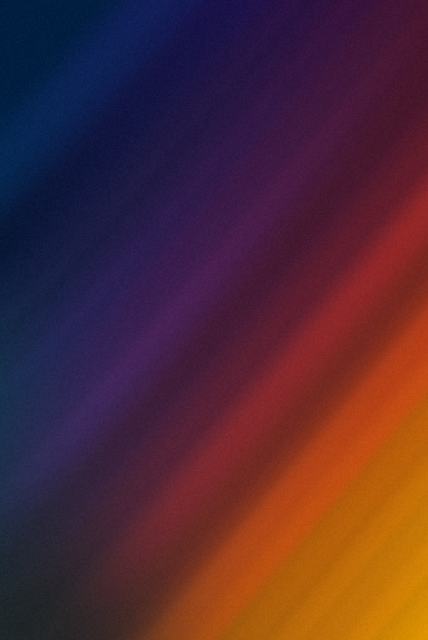
This background is drawn by a Shadertoy shader. Its source:

```glsl
float hash(vec2 p) {
    vec3 q = fract(vec3(p.xyx) * 0.1031);
    q += dot(q, q.yzx + 33.33);
    return fract((q.x + q.y) * q.z);
}

float smoothNoise(float x) {
    float cell = floor(x);
    float blend = smoothstep(0.0, 1.0, x - cell);
    return mix(hash(vec2(cell, 7.0)), hash(vec2(cell + 1.0, 7.0)), blend);
}

// position: x is the depth across the bands, y runs along each band
void addBand(inout vec3 color, vec2 position, float start, float end, vec3 lower, vec3 upper) {
    vec3 bandColor = mix(lower, upper, position.y);
    color = mix(color, bandColor, smoothstep(start, end, position.x));
}

void mainImage(out vec4 fragColor, in vec2 fragCoord) {
    vec2 uv = fragCoord / iResolution.xy;
    float down = 1.0 - uv.y;

    // Slanted coordinates, bending slightly at the left
    float depth = down + 0.8 * uv.x + 0.045 * exp(-4.0 * uv.x);
    float left = max(0.0, (depth - 1.0) / 0.8);
    float right = min(1.0, depth / 0.8);
    float along = clamp((uv.x - left) / max(right - left, 0.05), 0.0, 1.0);
    vec2 position = vec2(depth, along);

    // Blue and indigo bands
    vec3 color = vec3(0.0, 0.115, 0.25);
    addBand(color, position, 0.19, 0.30, vec3(0.02, 0.155, 0.32), vec3(0.075, 0.115, 0.35));
    addBand(color, position, 0.31, 0.43, vec3(0.03, 0.09, 0.21), vec3(0.10, 0.07, 0.29));
    addBand(color, position, 0.43, 0.57, vec3(0.08, 0.13, 0.27), vec3(0.165, 0.07, 0.255));
    addBand(color, position, 0.57, 0.67, vec3(0.14, 0.14, 0.36), vec3(0.215, 0.07, 0.23));

    // Violet and maroon bands
    addBand(color, position, 0.67, 0.75, vec3(0.20, 0.13, 0.37), vec3(0.25, 0.08, 0.20));
    addBand(color, position, 0.75, 0.83, vec3(0.29, 0.15, 0.43), vec3(0.28, 0.085, 0.18));
    addBand(color, position, 0.84, 0.93, vec3(0.26, 0.12, 0.26), vec3(0.285, 0.087, 0.165));
    addBand(color, position, 0.94, 1.04, vec3(0.36, 0.14, 0.24), vec3(0.39, 0.11, 0.165));

    // Red and orange bands
    addBand(color, position, 1.04, 1.13, vec3(0.49, 0.16, 0.19), vec3(0.58, 0.15, 0.15));
    addBand(color, position, 1.135, 1.21, vec3(0.45, 0.17, 0.13), vec3(0.465, 0.15, 0.12));
    addBand(color, position, 1.21, 1.33, vec3(0.74, 0.31, 0.08), vec3(0.73, 0.245, 0.09));
    addBand(color, position, 1.33, 1.385, vec3(0.78, 0.34, 0.05), vec3(0.79, 0.30, 0.08));

    // Amber corner
    addBand(color, position, 1.39, 1.43, vec3(0.70, 0.375, 0.03), vec3(0.735, 0.36, 0.04));
    addBand(color, position, 1.43, 1.62, vec3(0.76, 0.44, 0.03), vec3(0.78, 0.47, 0.02));
    addBand(color, position, 1.60, 1.80, vec3(0.86, 0.57, 0.0), vec3(0.86, 0.57, 0.0));

    // Teal left edge and dark lower corner
    float teal = 0.7 * exp(-5.0 * uv.x) * smoothstep(0.38, 0.65, down);
    color = mix(color, vec3(0.07, 0.21, 0.28), teal);
    vec2 corner = (uv - vec2(0.08, 0.0)) / vec2(0.28, 0.19);
    color = mix(color, vec3(0.11, 0.14, 0.14), 0.88 * exp(-dot(corner, corner)));

    // Faint streaks and fine grain
    color *= 1.0 + 0.06 * (smoothNoise(depth * 38.0) - 0.5);
    color += 0.025 * (hash(floor(uv * vec2(342.0, 512.0))) - 0.5);
    fragColor = vec4(clamp(color, 0.0, 1.0), 1.0);
}
```
